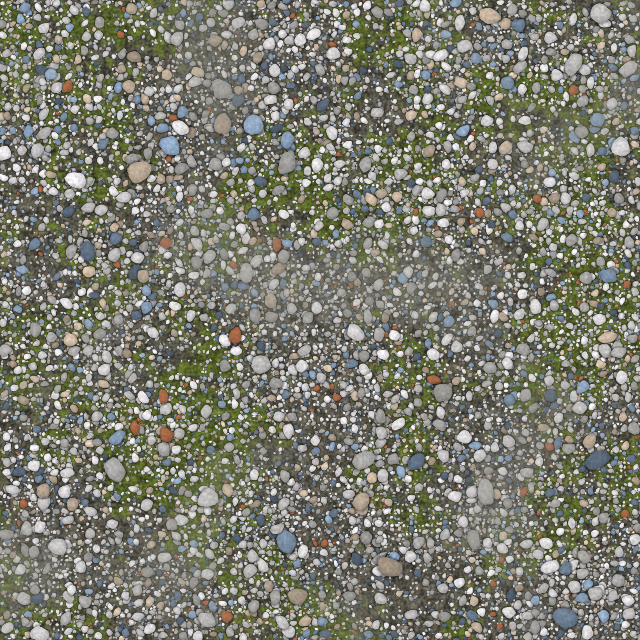
Write a three.js fragment shader that draws this texture.

```glsl
// Mossy gravel: pale and bluish pebbles of mixed sizes strewn over dark soil.
varying vec2 vUv;

const float TAU = 6.2831853;
const float EDGE_SOFTNESS = 0.0009;

const vec3 SOIL_DARK = vec3(0.18, 0.175, 0.14);
const vec3 SOIL_LIGHT = vec3(0.53, 0.51, 0.46);
const vec3 MOSS_DARK = vec3(0.19, 0.22, 0.08);
const vec3 MOSS_LIGHT = vec3(0.49, 0.56, 0.24);
const vec3 STONE_GREY = vec3(0.59, 0.585, 0.57);
const vec3 STONE_PALE = vec3(0.94, 0.93, 0.94);
const vec3 STONE_BLUE = vec3(0.43, 0.50, 0.58);
const vec3 STONE_TAN = vec3(0.76, 0.69, 0.61);
const vec3 STONE_RUST = vec3(0.66, 0.41, 0.28);
const vec3 DUST = vec3(0.57, 0.57, 0.53);

vec2 hash2(vec2 p) {
  vec3 q = fract(p.xyx * vec3(0.1031, 0.1030, 0.0973));
  q += dot(q, q.yzx + 33.33);
  return fract((q.xx + q.yz) * q.zy);
}

vec2 direction(float angle) {
  return vec2(cos(angle), sin(angle));
}

float cornerSlope(vec2 corner, vec2 offset) {
  return dot(direction(TAU * hash2(corner).x), offset);
}

float gradientNoise(vec2 p) {
  vec2 i = floor(p);
  vec2 f = p - i;
  vec2 u = f * f * f * (f * (f * 6.0 - 15.0) + 10.0);
  vec2 e = vec2(1.0, 0.0);
  float low = mix(cornerSlope(i, f), cornerSlope(i + e, f - e), u.x);
  float high = mix(cornerSlope(i + e.yx, f - e.yx), cornerSlope(i + 1.0, f - 1.0), u.x);
  return mix(low, high, u.y);
}

// Soil with patches of moss, both broken up by fine grain.
vec3 groundColor(vec2 uv, float grain) {
  float clumps = gradientNoise(uv * 58.0 + 9.0);
  float patches = gradientNoise(uv * 5.0 + 3.0) + 0.6 * gradientNoise(uv * 19.0 + 41.0);
  float tone = clamp(0.46 + 0.75 * grain + 0.45 * clumps, 0.0, 1.0);
  float moss = smoothstep(-0.12, 0.25, patches + 0.45 * clumps + 0.2 * grain);
  return mix(mix(SOIL_DARK, SOIL_LIGHT, tone), mix(MOSS_DARK, MOSS_LIGHT, tone), moss);
}

// Rounded irregular polygon: 0 at the centre, 1 on the outline.
float pebbleGauge(vec2 p, vec2 seed) {
  float sum = 0.0;
  for (int i = 0; i < 6; i++) {
    float side = float(i);
    vec2 rnd = hash2(seed + side * 7.31);
    vec2 facing = direction(TAU * (side + 0.5 * rnd.x) / 6.0);
    float facet = max(dot(p, facing), 0.0) / mix(0.8, 1.12, rnd.y);
    float cubed = facet * facet * facet;
    sum += cubed * cubed;
  }
  return pow(sum, 1.0 / 6.0);
}

vec3 pebbleTint(float kind, float lightness) {
  vec3 tint = mix(STONE_GREY, STONE_PALE, lightness);
  tint = mix(tint, STONE_TAN * (0.8 + 0.35 * lightness), step(0.70, kind));
  tint = mix(tint, STONE_BLUE * (0.7 + 0.7 * lightness), step(0.81, kind));
  return mix(tint, STONE_RUST, step(0.985, kind));
}

// Lays one size class of pebbles, one candidate per grid cell, over the base.
vec3 addPebbles(vec3 base, vec2 uv, float cells, float share, float grain) {
  vec3 color = base;
  vec2 home = floor(uv * cells);
  for (int j = -1; j <= 1; j++) {
    for (int i = -1; i <= 1; i++) {
      vec2 cell = home + vec2(float(i), float(j));
      vec2 seed = cell + cells * 1.37;
      vec2 center = cell + 0.5 + 0.7 * (hash2(seed) - 0.5);
      vec2 chance = hash2(seed + 23.7);
      float crowding = 1.0 + 0.8 * gradientNoise(center / cells * 8.0 + 70.0);
      if (chance.x > share * crowding) continue;

      // Local frame: turned, stretched and scaled per pebble
      vec2 form = hash2(seed + 51.3);
      vec2 axis = direction(TAU * form.x);
      float radius = mix(0.23, 0.42, chance.y);
      float stretch = mix(1.0, 1.25, form.y);
      vec2 offset = uv * cells - center;
      vec2 p = vec2(dot(offset, axis) / stretch, dot(offset, vec2(-axis.y, axis.x)) * stretch) / radius;
      if (dot(p, p) > 6.0) continue;

      // Contact shadow, then the softly lit stone
      float gauge = pebbleGauge(p, seed) + 0.12 * grain;
      float blur = EDGE_SOFTNESS * cells / radius;
      float cover = 1.0 - smoothstep(1.0 - blur, 1.0 + blur, gauge);
      float shadow = 1.0 - smoothstep(0.95, 1.4, gauge);
      vec2 look = hash2(seed + 87.9);
      float light = 1.03 - 0.14 * gauge * gauge + 0.24 * grain;
      light += 0.07 * dot(offset / radius, vec2(-0.6, 0.8));
      color *= 1.0 - 0.42 * shadow;
      color = mix(color, pebbleTint(look.x, look.y) * light, cover);
    }
  }
  return color;
}

void main() {
  float grain = 0.65 * gradientNoise(vUv * 230.0) + 0.5 * gradientNoise(vUv * 125.0 + 17.0);
  vec3 color = groundColor(vUv, grain);

  // Grit first, the largest stones last
  color = addPebbles(color, vUv, 150.0, 0.50, grain);
  color = addPebbles(color, vUv, 97.0, 0.55, grain);
  color = addPebbles(color, vUv, 62.0, 0.58, grain);
  color = addPebbles(color, vUv, 41.0, 0.38, grain);
  color = addPebbles(color, vUv, 24.0, 0.10, grain);

  // Hazy dusty patches
  float haze = smoothstep(0.0, 0.5, gradientNoise(vUv * 4.5 + 29.0) + 0.3 * gradientNoise(vUv * 22.0));
  gl_FragColor = vec4(mix(color, DUST, 0.35 * haze), 1.0);
}
```
